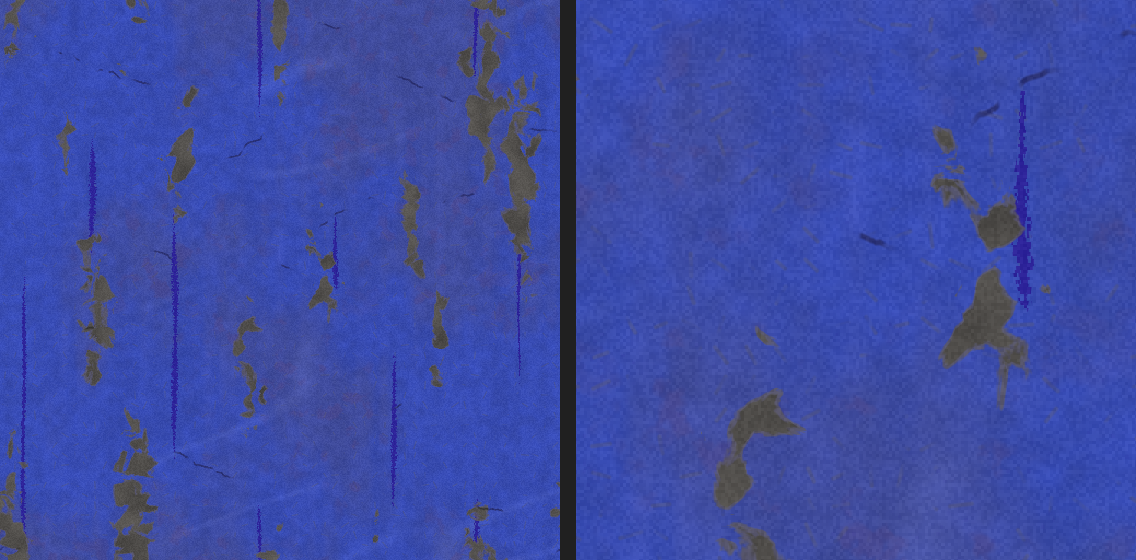
Left, the full canvas; right, a detail of the centre.
Give the GLSL for this texture, as a WebGL 1 fragment shader.

```glsl
precision highp float;
// Worn blue painted metal: mottled paint with ragged vertical flakes of bare grey,
// speckled violet scratches, thin wandering cracks, hairs and pale creases.
// Layers of value noise are combined with scattered, wrapped distance shapes.
uniform vec2 u_resolution;

#define FLAKES 13
#define SCRATCHES 8
#define CRACKS 15
#define FLAKE_RAGGED 5.5
#define GRAIN 0.05
#define PAINT vec3(0.220, 0.298, 0.705)
#define DULL_PAINT vec3(0.254, 0.300, 0.620)
#define BARE vec3(0.320, 0.310, 0.298)
#define FRINGE vec3(0.360, 0.345, 0.390)
#define VIOLET vec3(0.175, 0.130, 0.600)
#define CRACK_INK vec3(0.150, 0.165, 0.400)

float hash(vec2 p) {
    vec3 q = fract(p.xyx * 0.1031);
    q += dot(q, q.yzx + 33.33);
    return fract((q.x + q.y) * q.z);
}

float noise(vec2 p) {
    vec2 i = floor(p), f = fract(p);
    f = f * f * (3.0 - 2.0 * f);
    return mix(mix(hash(i), hash(i + vec2(1.0, 0.0)), f.x),
               mix(hash(i + vec2(0.0, 1.0)), hash(i + 1.0), f.x), f.y);
}

float fbm(vec2 p) {
    float sum = 0.0, amp = 0.5;
    for (int i = 0; i < 5; i++) {
        sum += amp * noise(p);
        p = mat2(1.6, 1.2, -1.2, 1.6) * p + 17.3;
        amp *= 0.5;
    }
    return sum / 0.97;
}

// Offset on the wrapped canvas to item i, spread evenly over x, irregularly over y.
vec2 toItem(vec2 uv, float i, float count, float seed) {
    float x = (i + 0.1 + 0.8 * hash(vec2(i, seed))) / count;
    float y = i * 0.618 + 0.3 * hash(vec2(seed, i));
    return fract(uv - vec2(x, y) + 0.5) - 0.5;
}

// Positive inside the flakes, negative on paint; some are solid, some only fragments.
float flakeField(vec2 uv) {
    float shape = -4.0;
    for (int i = 0; i < FLAKES; i++) {
        float n = float(i), size = hash(vec2(n, 11.0));
        vec2 d = toItem(uv, n, float(FLAKES), 5.0);
        d.x += 0.024 * (noise(vec2(uv.y * 16.0, n * 7.0)) - 0.5);
        vec2 q = d / vec2(mix(0.010, 0.019, size), mix(0.05, 0.17, size));
        float solid = mix(0.15, 1.2, size);
        shape = max(shape, solid - length(vec2(q.x, q.y * q.y)));
    }
    vec2 warp = vec2(noise(uv * 38.0), noise(uv * 38.0 + 70.0)) - 0.5;
    return shape + FLAKE_RAGGED * (fbm(uv * vec2(46.0, 36.0) + 1.4 * warp) - 0.5);
}

// Long upright scratches that dissolve into specks at sides and ends.
float scratchMask(vec2 uv) {
    float mask = 0.0, speck = hash(floor(uv * 480.0) + 3.0);
    for (int i = 0; i < SCRATCHES; i++) {
        float n = float(i);
        vec2 d = toItem(uv, n, float(SCRATCHES), 41.0);
        d.x += 0.006 * (noise(vec2(uv.y * 9.0, n * 5.0)) - 0.5);
        float along = d.y / mix(0.06, 0.28, hash(vec2(n, 47.0)));
        float taper = max(1.0 - along * along, 0.0);
        float width = 0.0065 * sqrt(taper) * (0.25 + noise(vec2(uv.y * 10.0, n + 60.0)));
        float cover = 1.35 * min(1.0, 2.0 * taper) * (1.0 - abs(d.x) / (width + 0.0005));
        mask = max(mask, smoothstep(-0.08, 0.08, cover - speck - 0.05));
    }
    return mask;
}

// Short wavering, interrupted cracks, mostly close to level.
float crackMask(vec2 uv) {
    float mask = 0.0;
    for (int i = 0; i < CRACKS; i++) {
        float n = float(i), angle = 1.3 * (hash(vec2(n, 73.0)) - 0.5);
        float c = cos(angle), s = sin(angle);
        vec2 d = mat2(c, -s, s, c) * toItem(uv, n, float(CRACKS), 71.0);
        d.y += 0.02 * (fbm(vec2(d.x * 45.0 + 40.0, n * 9.0)) - 0.5);
        float taper = 1.0 - abs(d.x) / mix(0.015, 0.07, hash(vec2(n, 79.0)));
        float line = 1.0 - smoothstep(0.0006, 0.0026, abs(d.y));
        float broken = smoothstep(0.2, 0.55, noise(vec2(d.x * 90.0 + 50.0, n)));
        mask = max(mask, line * smoothstep(0.0, 0.3, taper) * broken);
    }
    return mask;
}

// Tiny straight hairs, one in some cells of a grid.
float hairMask(vec2 uv) {
    vec2 cell = floor(uv * 56.0), p = fract(uv * 56.0) - 0.5;
    float angle = 6.28 * hash(cell + 9.0), pick = hash(cell + 27.0);
    vec2 dir = vec2(cos(angle), sin(angle));
    float along = clamp(dot(p, dir), -0.4 * pick, 0.4 * pick);
    return (1.0 - smoothstep(0.02, 0.11, length(p - along * dir))) * step(0.45, pick);
}

void main() {
    vec2 uv = gl_FragCoord.xy / u_resolution;
    float cloud = fbm(uv * vec2(5.0, 4.0) + 8.0), detail = fbm(uv * 60.0 + 90.0);
    float rain = noise(vec2(uv.x * 70.0, uv.y * 3.0)) - 0.5;

    // Mottled paint with vertical weathering, reddish stains and soft creases.
    vec3 color = mix(PAINT, DULL_PAINT, smoothstep(0.40, 0.70, cloud + 0.12 * rain));
    color *= 1.0 + 0.20 * (detail - 0.5) + 0.05 * rain;
    float stain = smoothstep(0.58, 0.72, fbm(uv * 38.0 + 31.0)) * smoothstep(0.4, 0.65, cloud);
    color = mix(color, vec3(0.31, 0.27, 0.53), 0.45 * stain);
    float fold = noise(vec2(uv.x * 2.0 + uv.y, uv.y * 7.0 - uv.x * 2.5) + 50.0);
    float crease = smoothstep(0.86, 1.0, 1.0 - abs(2.0 * fold - 1.0));
    color += 0.035 * crease * smoothstep(0.5, 0.8, noise(uv * 6.0 + 14.0));
    color = mix(color, FRINGE, 0.32 * hairMask(uv) * smoothstep(0.35, 0.6, detail));
    color = mix(color, VIOLET, 0.95 * scratchMask(uv));

    // Bare flakes inside a thin paler rim; cracks cross both surfaces.
    float field = flakeField(uv);
    color = mix(color, FRINGE, 0.85 * smoothstep(-0.45, -0.15, field));
    vec3 bare = BARE * (0.78 + 0.44 * fbm(uv * 30.0 + 63.0));
    color = mix(color, bare, smoothstep(-0.12, 0.14, field));
    color = mix(color, mix(CRACK_INK, BARE * 0.6, step(0.0, field)), 0.8 * crackMask(uv));
    color += GRAIN * (hash(floor(uv * 512.0) + 7.0) - 0.5);
    gl_FragColor = vec4(color, 1.0);
}
```
